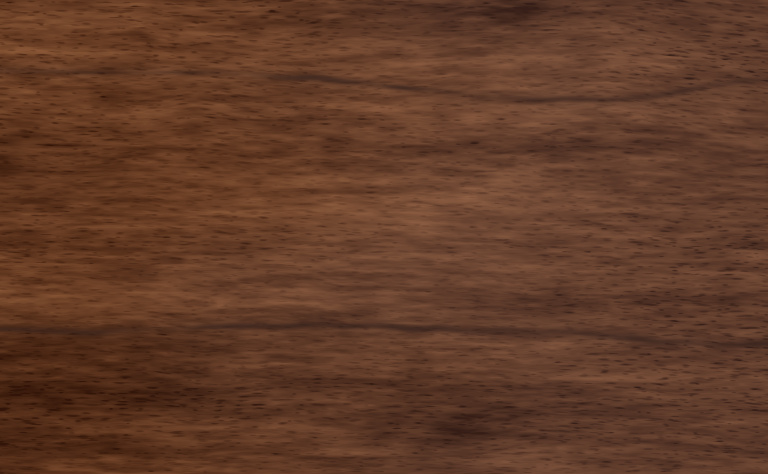
Give the GLSL for this texture, as a Shadertoy shader.

```glsl
// Dark walnut board: horizontal grain, short pores, two dark veins and smoky knots.

// Palette: warm tones on the left, cooler ones on the right
const vec3 WARM_DARK  = vec3(0.235, 0.110, 0.050);
const vec3 WARM_MID   = vec3(0.362, 0.202, 0.112);
const vec3 WARM_LIGHT = vec3(0.500, 0.310, 0.190);
const vec3 COOL_DARK  = vec3(0.250, 0.148, 0.112);
const vec3 COOL_MID   = vec3(0.378, 0.238, 0.174);
const vec3 COOL_LIGHT = vec3(0.505, 0.335, 0.240);
const vec3 VEIN_COLOR = vec3(0.235, 0.155, 0.130);

// Grain frequencies, in cycles per canvas height
const vec2 BAND_FREQ   = vec2(0.9, 10.0);
const vec2 STREAK_FREQ = vec2(3.0, 42.0);
const vec2 FIBRE_FREQ  = vec2(17.0, 110.0);
const vec2 PORE_CELLS  = vec2(17.0, 88.0);

const float BASE_TONE    = 0.55;
const float BAND_GAIN    = 0.72;
const float STREAK_GAIN  = 0.58;
const float FIBRE_GAIN   = 0.80;
const float PORE_GAIN    = 0.27;
const float VEIN_GAIN    = 0.50;
const int   PORE_LAYERS  = 3;

float hash(vec2 cell) {
    uvec2 q = uvec2(ivec2(cell)) * uvec2(1597334673u, 3812015801u);
    uint n = (q.x ^ q.y) * 1597334673u;
    n = (n ^ (n >> 15)) * 2246822519u;
    n ^= n >> 13;
    return float(n >> 8) / 16777216.0;
}

float noise(vec2 p) {
    vec2 i = floor(p), f = fract(p);
    f = f * f * (3.0 - 2.0 * f);
    return mix(mix(hash(i), hash(i + vec2(1, 0)), f.x),
               mix(hash(i + vec2(0, 1)), hash(i + vec2(1, 1)), f.x), f.y);
}

// Fractal noise centred on zero
float fbm(vec2 p) {
    float sum = 0.0, gain = 0.5;
    for (int i = 0; i < 3; i++) {
        sum += gain * (noise(p) - 0.5);
        p = p * 2.03 + 17.3;
        gain *= 0.55;
    }
    return sum;
}

// Short dark dashes, one per cell, with every row shifted at random
float pores(vec2 p) {
    float ink = 0.0;
    for (int k = 0; k < PORE_LAYERS; k++) {
        vec2 q = p * PORE_CELLS * (1.0 + 0.23 * float(k)) + 31.7 * float(k);
        q.x += 40.0 * hash(vec2(floor(q.y), k + 7));
        vec2 cell = floor(q);
        float seed = hash(cell + 101.0);
        float halfLength = mix(0.14, 0.42, hash(cell + 211.0));
        float slide = (hash(cell + 157.0) - 0.5) * (0.96 - 2.0 * halfLength);
        vec2 d = fract(q) - vec2(0.5 + slide, 0.35 + 0.3 * hash(cell + 33.0));
        d.y += d.x * (hash(cell + 57.0) - 0.3) * 0.5;
        float body = smoothstep(1.0, 0.3, length(d / vec2(halfLength, 0.30)));
        ink += body * smoothstep(0.30, 0.95, seed);
    }
    return ink;
}

// Dark line with a soft halo around a wandering height
float vein(float y, float center, float width) {
    float d = (y - center) / width;
    return exp(-d * d) + 0.25 * exp(-d * d * 0.08);
}

float blob(vec2 p, vec2 center, vec2 radius) {
    vec2 d = (p - center) / radius;
    return exp(-dot(d, d));
}

void mainImage(out vec4 fragColor, in vec2 fragCoord) {
    vec2 p = fragCoord / iResolution.y;
    float u = fragCoord.x / iResolution.x;

    // Grain lines sag gently and waver
    vec2 g = p;
    g.y += 0.022 * u + 0.045 * (noise(p * vec2(1.6, 2.2) + 5.0) - 0.5)
         + 0.008 * (noise(p * vec2(7.0, 12.0)) - 0.5);

    // Broad bands, streaks and fibres
    float tone = BASE_TONE;
    tone += BAND_GAIN * fbm(g * BAND_FREQ + 3.0);
    tone += STREAK_GAIN * fbm(g * STREAK_FREQ + 40.0);
    tone += FIBRE_GAIN * fbm(g * FIBRE_FREQ + 90.0);
    tone -= PORE_GAIN * pores(g) * (0.5 + noise(p * vec2(2.0, 8.0)));

    // Lit centre band, shaded corners and smoky knots
    tone += 0.28 * blob(p, vec2(0.45, 0.58), vec2(0.75, 0.11));
    tone += 0.10 * blob(p, vec2(0.10, 0.93), vec2(0.60, 0.06));
    tone -= 0.34 * blob(p, vec2(0.00, 0.08), vec2(0.45, 0.13));
    tone -= 0.14 * blob(p, vec2(1.62, 0.30), vec2(0.30, 0.40));
    vec2 s = p + 0.07 * vec2(noise(p * 9.0) - 0.5, noise(p * 11.0 + 20.0) - 0.5);
    float smoke = blob(s, vec2(0.98, 0.10), vec2(0.13, 0.05))
                + blob(s, vec2(1.07, 1.00), vec2(0.09, 0.03))
                + 0.7 * blob(s, vec2(0.82, 0.05), vec2(0.02, 0.05));
    tone -= 0.38 * smoke * (0.3 + noise(p * vec2(16.0, 30.0)));

    // Two long veins, frayed along the grain
    float wander = 0.020 * (noise(vec2(p.x * 4.0, 2.0)) - 0.5)
                 + 0.010 * (noise(vec2(p.x * 15.0, 6.0)) - 0.5);
    float upper = vein(p.y, 0.855 - 0.06 * smoothstep(0.2, 1.25, p.x)
                       + 0.035 * smoothstep(1.3, 1.6, p.x) + 0.6 * wander, 0.006);
    float lower = vein(p.y, 0.308 - 0.035 * smoothstep(1.15, 1.55, p.x) + wander, 0.007);
    float veins = (upper + lower) * (0.25 + noise(g * vec2(6.0, 90.0)));
    tone -= 0.25 * veins;

    // Colour: dark to light, warm to cool across the board
    float cool = smoothstep(0.05, 0.80, u + 0.35 * (noise(p * vec2(2.0, 5.0) + 9.0) - 0.5));
    vec3 dark = mix(WARM_DARK, COOL_DARK, cool);
    vec3 mid = mix(WARM_MID, COOL_MID, cool);
    vec3 light = mix(WARM_LIGHT, COOL_LIGHT, cool);
    tone = clamp(tone, -0.15, 1.2);
    vec3 color = tone < 0.5 ? mix(dark, mid, tone * 2.0) : mix(mid, light, tone * 2.0 - 1.0);
    color = mix(color, VEIN_COLOR, clamp(VEIN_GAIN * veins, 0.0, 0.7));
    fragColor = vec4(color, 1.0);
}
```
